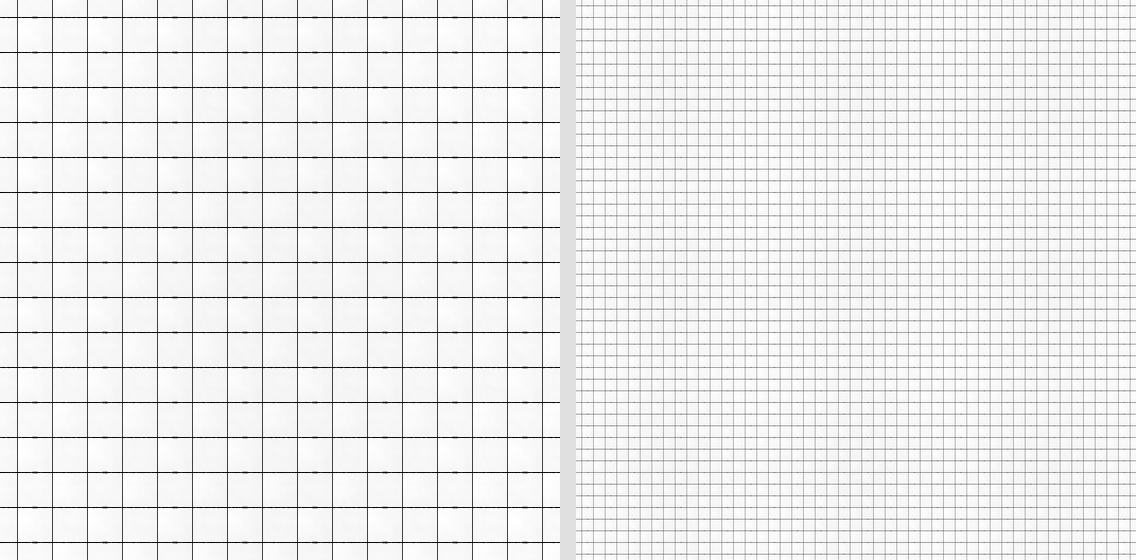
Left: one tile. Right: repeated 3 by 3.
Reproduce this pattern procedurally as a three.js fragment shader.

```glsl
// White square tiles divided by thin dark joints, sixteen each way, shifted by half a tile.
// Joints are box-filtered lines with ragged horizontal edges; the faces carry soft shading
// in a checker rhythm and faint mottling from wrapping gradient noise.
#define TILES 16.0
#define BLOCK 2.0             // tiles after which the wear repeats
#define FACE_COLOR vec3(0.97)
#define JOINT_COLOR vec3(0.03)
#define UPRIGHT_WIDTH 0.0215  // widths in tiles
#define LEVEL_WIDTH 0.028
#define RAGGED 0.012
#define CHIP_WIDTH 0.014
#define MOTTLE 0.012
#define SHEEN 0.022
#define DRIFT 0.005

varying vec2 vUv;

vec2 gradientAt(vec2 cell, vec2 period) {
  cell = mod(cell, period);
  float h = fract(sin(dot(cell, vec2(127.1, 311.7))) * 4375.85);
  return vec2(cos(6.28318 * h), sin(6.28318 * h));
}

// Gradient noise, about -0.7 to 0.7, repeating after a whole period
float noise(vec2 p, vec2 period) {
  vec2 i = floor(p), f = fract(p);
  vec2 s = f * f * f * (f * (f * 6.0 - 15.0) + 10.0);
  vec2 e = vec2(1.0, 0.0);
  float a = dot(gradientAt(i, period), f);
  float b = dot(gradientAt(i + e.xy, period), f - e.xy);
  float c = dot(gradientAt(i + e.yx, period), f - e.yx);
  float d = dot(gradientAt(i + e.xx, period), f - e.xx);
  return mix(mix(a, b, s.x), mix(c, d, s.x), s.y);
}

// Noise at a number of lattice steps per tile, wrapping with the block
float tileNoise(vec2 p, vec2 steps) {
  return noise(p * steps, BLOCK * steps);
}

// Share of a pixel covered by a line of the given width
float lineCoverage(float dist, float width, float pixel) {
  return clamp((0.5 * (width + pixel) - abs(dist)) / pixel, 0.0, min(1.0, width / pixel));
}

// Soft light within each tile, stronger on every other one
float faceShade(vec2 grid) {
  vec2 f = fract(grid), cell = floor(grid);
  float bright = 1.0 - mod(cell.x + cell.y, 2.0);
  float glow = bright * (1.0 - smoothstep(0.0, 0.75, f.x)) * smoothstep(0.0, 0.5, f.y);
  float dusk = smoothstep(0.5, 1.0, f.x) + 1.0 - smoothstep(0.0, 0.45, f.y);
  return SHEEN * (glow - 0.3 * dusk);
}

void main() {
  vec2 grid = vUv * TILES + 0.5;
  vec2 pixel = max(fwidth(vUv) * TILES, vec2(1e-5));
  vec2 f = fract(grid);
  vec2 toJoint = f - floor(f + 0.5);

  // Tile faces: shading, mottling and a slow brightening towards the canvas border
  float mottle = tileNoise(grid, vec2(4.0)) + 0.6 * tileNoise(grid, vec2(11.0))
               + 0.4 * tileNoise(grid, vec2(23.0));
  vec2 swell = cos(6.28318 * vUv);
  vec3 color = FACE_COLOR + faceShade(grid) + MOTTLE * mottle + DRIFT * (swell.x + 0.6 * swell.y);

  // Level joints: ragged edge plus a short chip halfway along every other tile
  float rough = tileNoise(vec2(grid.x, floor(grid.y + 0.5)), vec2(14.0, 1.0));
  float odd = mod(floor(grid.x), 2.0);
  float chip = odd * (1.0 - smoothstep(0.05, 0.1, abs(f.x - 0.5)));
  float levelWidth = LEVEL_WIDTH + RAGGED * rough + CHIP_WIDTH * chip;
  float level = lineCoverage(toJoint.y + 0.25 * RAGGED * rough, levelWidth, pixel.y);

  // Upright joints: even width
  float upright = lineCoverage(toJoint.x, UPRIGHT_WIDTH, pixel.x);

  float joint = 1.0 - (1.0 - level) * (1.0 - upright);
  gl_FragColor = vec4(mix(clamp(color, 0.0, 1.0), JOINT_COLOR, joint), 1.0);
}
```
